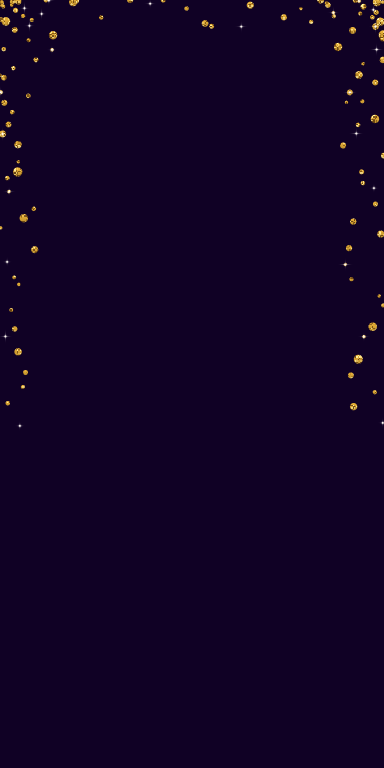
A Shadertoy shader for this background:

```glsl
// Gold glitter dots and white sparkles framing the top and sides of a dark violet field.

#define BACKGROUND vec3(0.062, 0.002, 0.145)
#define GOLD_DARK vec3(0.42, 0.27, 0.07)
#define GOLD_MID vec3(0.84, 0.64, 0.20)
#define GOLD_LIGHT vec3(1.00, 0.92, 0.60)
#define SIDE_DOTS 48
#define TOP_DOTS 20
#define SIDE_LENGTH 1.14
#define MIN_RADIUS 0.0042
#define MAX_RADIUS 0.0122
#define GRAIN_SIZE 0.0034
#define SPARKLE_SIZE 0.015
#define SPARKLE_EVERY 5

float hash(vec2 p) {
    return fract(sin(dot(p, vec2(127.1, 311.7))) * 43758.5453);
}

// Position on a vertical edge: x is the inset, y the depth below the top
vec2 sidePosition(int index, float seed) {
    float i = float(index);
    float along = (i + hash(vec2(i, seed))) / float(SIDE_DOTS);
    float depth = SIDE_LENGTH * pow(along, 2.1);
    float reach = mix(0.17, 0.085, along);
    float inset = reach * pow(hash(vec2(i, seed + 1.7)), 1.4);
    return vec2(inset, depth);
}

// Position along the top edge, hugging the border
vec2 topPosition(int index) {
    float i = float(index);
    float x = (i + hash(vec2(i, 8.3))) / float(TOP_DOTS);
    float depth = 0.07 * pow(hash(vec2(i, 9.6)), 2.0);
    return vec2(x, depth);
}

// Metallic flecks, with light falling from above
vec3 glitter(vec2 p, vec2 offset, float radius) {
    float grain = hash(floor(p / GRAIN_SIZE));
    vec3 gold = mix(GOLD_DARK, GOLD_MID, smoothstep(0.0, 0.45, grain));
    gold = mix(gold, GOLD_LIGHT, smoothstep(0.72, 1.0, grain));
    return gold * (1.0 - 0.12 * offset.y / radius);
}

void drawDot(inout vec3 color, vec2 p, vec2 center, float seed, float pixel) {
    float size = pow(hash(vec2(seed, 4.4)), 1.4);
    float radius = mix(MIN_RADIUS, MAX_RADIUS, size);
    vec2 offset = p - center;
    float coverage = clamp(0.5 - (length(offset) - radius) / pixel, 0.0, 1.0);
    color = mix(color, glitter(p, offset, radius), coverage);
}

// Four-pointed star: thin arms plus a round core
float sparkle(vec2 offset) {
    vec2 q = abs(offset) / SPARKLE_SIZE;
    float arms = exp(-45.0 * q.x * q.y - 2.8 * length(q));
    float core = exp(-28.0 * dot(q, q));
    return (0.75 * arms + 0.6 * core) * smoothstep(1.5, 0.6, length(q));
}

void drawPiece(inout vec3 color, inout float light, vec2 p, vec2 center,
               int index, float seed, float pixel) {
    float id = float(index) + seed * 10.0;
    if (index % SPARKLE_EVERY == 2) {
        light += sparkle(p - center);
        // Some sparkles sit upon a dot
        if (hash(vec2(id, 6.1)) < 0.5) drawDot(color, p, center, id, pixel);
    } else {
        drawDot(color, p, center, id, pixel);
    }
}

void mainImage(out vec4 fragColor, in vec2 fragCoord) {
    // Width is one unit; y runs downwards from the top edge
    float pixel = 1.0 / iResolution.x;
    vec2 p = vec2(fragCoord.x, iResolution.y - fragCoord.y) * pixel;
    vec3 color = BACKGROUND;
    float light = 0.0;

    // Left and right edges
    for (int i = 0; i < SIDE_DOTS; i++) {
        vec2 left = sidePosition(i, 2.3);
        vec2 right = sidePosition(i, 5.9);
        right.x = 1.0 - right.x;
        drawPiece(color, light, p, left, i, 2.3, pixel);
        drawPiece(color, light, p, right, i, 5.9, pixel);
    }

    // Top edge
    for (int i = 0; i < TOP_DOTS; i++) {
        drawPiece(color, light, p, topPosition(i), i, 8.1, pixel);
    }

    color = mix(color, vec3(1.0, 0.98, 0.96), clamp(light, 0.0, 1.0));
    fragColor = vec4(color, 1.0);
}
```
